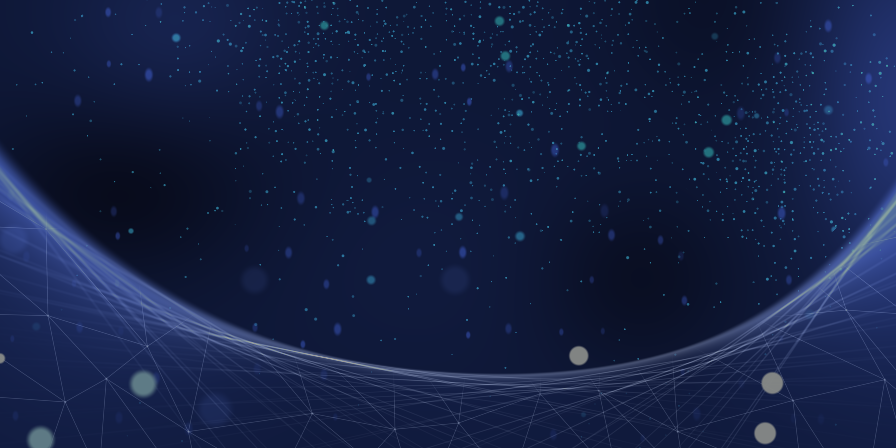
Write a WebGL 1 fragment shader that draws this background.

```glsl
precision highp float;
uniform vec2 u_resolution;

const vec3 NAVY = vec3(0.055, 0.092, 0.215);
const vec3 BLACK_BLUE = vec3(0.027, 0.038, 0.095);
const vec3 ROYAL = vec3(0.16, 0.23, 0.50);
const vec3 TEAL = vec3(0.15, 0.50, 0.54);
const vec3 SILVER = vec3(0.53, 0.54, 0.53);
const vec3 MIST = vec3(0.27, 0.34, 0.56);

float hash(vec2 p) {
  return fract(sin(dot(p, vec2(127.1, 311.7))) * 43758.545);
}

vec2 hash2(vec2 p) {
  return vec2(hash(p), hash(p + 37.3));
}

// Soft elliptical spot
float spot(vec2 p, vec2 center, vec2 size) {
  vec2 q = (p - center) / size;
  return exp(-dot(q, q));
}

float disc(vec2 p, vec2 center, float radius, float blur) {
  return 1.0 - smoothstep(radius - blur, radius + blur, length(p - center));
}

float stroke(float dist, float width) {
  return 1.0 - smoothstep(0.0, width, dist);
}

float segmentDistance(vec2 p, vec2 a, vec2 b) {
  vec2 d = b - a;
  return length(p - a - d * clamp(dot(p - a, d) / dot(d, d), 0.0, 1.0));
}

// Valley curve: height in x, slope in y
vec2 valley(float x) {
  float d = x - 1.12;
  vec2 k = d < 0.0 ? vec2(0.258, 0.102) : vec2(0.305, 0.283);
  return vec2(0.164 + k.x * d * d + k.y * d * d * d * d,
              2.0 * k.x * d + 4.0 * k.y * d * d * d);
}

// One random dot per cell, kept with the given chance
float scatter(vec2 p, float cells, float radius, vec2 stretch, float chance, float seed) {
  vec2 id = floor(p * cells);
  vec2 center = (id + 0.2 + 0.6 * hash2(id + seed)) / cells;
  float size = radius * mix(0.6, 1.2, hash(id + seed + 9.0));
  float dist = length((p - center) / stretch);
  float keep = step(hash(id + seed + 17.0), chance);
  return keep * (1.0 - smoothstep(size * 0.5, size * 1.4, dist))
       * mix(0.35, 1.0, hash(id + seed + 23.0));
}

vec2 meshNode(vec2 id) {
  return id + 0.12 + 0.76 * hash2(id + 5.0);
}

// Jittered lattice: lines in x, nodes in y
vec2 mesh(vec2 p, float cells, float width) {
  vec2 q = p * cells, id = floor(q), result = vec2(0.0);
  for (int j = -1; j <= 1; j++) {
    for (int i = -1; i <= 1; i++) {
      vec2 cell = id + vec2(float(i), float(j));
      vec2 a = meshNode(cell);
      float right = segmentDistance(q, a, meshNode(cell + vec2(1.0, 0.0)));
      float up = segmentDistance(q, a, meshNode(cell + vec2(0.0, 1.0)));
      float cross = segmentDistance(q, a, meshNode(cell + vec2(1.0, -1.0)));
      float nearest = min(right, min(up, cross)) / cells;
      result.x = max(result.x, stroke(nearest, width));
      result.y = max(result.y, stroke(length(q - a) / cells, width * 2.2));
    }
  }
  return result;
}

// Fan of lines tangent to the valley
float tangents(vec2 p, float width) {
  float sum = 0.0;
  for (int i = 0; i < 46; i++) {
    float n = float(i);
    float t = -0.1 + 2.2 * (n + hash(vec2(n, 2.0))) / 46.0;
    vec2 c = valley(t);
    float offset = 0.05 * hash(vec2(n, 8.0));
    float dist = abs(p.y - c.x + offset - c.y * (p.x - t)) / sqrt(1.0 + c.y * c.y);
    sum += stroke(dist, width) * exp(-2.6 * abs(p.x - t)) * mix(0.3, 1.0, hash(vec2(n, 4.0)));
  }
  return sum;
}

vec3 backdrop(vec2 p) {
  vec3 c = NAVY;
  c = mix(c, BLACK_BLUE, 0.9 * spot(p, vec2(0.27, 0.57), vec2(0.30, 0.20)));
  c = mix(c, BLACK_BLUE, 0.7 * spot(p, vec2(1.42, 0.38), vec2(0.22, 0.20)));
  c = mix(c, BLACK_BLUE, 0.5 * spot(p, vec2(1.60, 1.0), vec2(0.24, 0.25)));
  c = mix(c, ROYAL, 0.32 * spot(p, vec2(0.39, 0.95), vec2(0.25, 0.20)));
  c = mix(c, ROYAL, 0.08 * spot(p, vec2(0.95, 0.40), vec2(0.35, 0.25)));
  return mix(c, ROYAL, 0.85 * spot(p, vec2(2.03, 0.78), vec2(0.22, 0.40)));
}

vec3 particles(vec2 p) {
  float density = 0.75 * spot(p, vec2(0.70, 0.94), vec2(0.22, 0.20))
                + 0.60 * spot(p, vec2(1.25, 0.95), vec2(0.28, 0.16))
                + 0.75 * spot(p, vec2(1.76, 0.68), vec2(0.16, 0.22))
                + 0.30 * spot(p, vec2(1.20, 0.68), vec2(0.60, 0.22));
  float dust = scatter(p, 46.0, 0.0030, vec2(1.0), density * 0.65, 1.0)
             + scatter(p + 0.31, 70.0, 0.0022, vec2(1.0), density * 0.6, 3.0);
  float beads = scatter(p, 9.0, 0.009, vec2(1.0), 0.05 + 0.25 * density, 11.0);
  float drops = scatter(p, 10.0, 0.010, vec2(0.75, 1.2), 0.35, 31.0);
  return TEAL * (0.85 * dust + 0.7 * beads) + ROYAL * 0.6 * drops;
}

void main() {
  vec2 p = gl_FragCoord.xy / u_resolution * vec2(2.0, 1.0);
  float pixel = 1.0 / u_resolution.y;
  vec2 curve = valley(p.x);
  float depth = (curve.x - p.y) / sqrt(1.0 + curve.y * curve.y);
  float side = smoothstep(0.35, 1.1, abs(p.x - 1.12));
  float blur = mix(0.003, 0.030, side) + 0.5 * pixel;
  float below = smoothstep(-blur, blur, depth);
  float under = max(depth, 0.0);

  vec3 color = backdrop(p) + particles(p) * (1.0 - 0.7 * below);

  // Faint bokeh
  float haze = disc(p, vec2(1.016, 0.375), 0.030, 0.010)
             + disc(p, vec2(0.568, 0.375), 0.028, 0.010)
             + disc(p, vec2(0.480, 0.085), 0.035, 0.012)
             + disc(p, vec2(0.030, 0.465), 0.030, 0.010);
  color += MIST * 0.13 * haze;

  // Glowing ribbon and veil below the valley
  color += ROYAL * below * (0.10 + 0.40 * side) * exp(-under / 0.22);
  vec3 ribbonColor = mix(SILVER * 0.75, MIST, side);
  color += ribbonColor * 0.72 * below * exp(-under / mix(0.010, 0.075, side));

  // Woven strands and network
  float width = max(mix(0.0022, 0.0075, side * exp(-under * 5.0)), pixel);
  float weave = tangents(p, width) * mix(0.50, 0.26, side);
  vec2 net = mesh(p, 5.5, max(0.0018, 0.8 * pixel));
  color += mix(SILVER, MIST, 0.5 * side) * below * min(weave, 0.8);
  color += SILVER * below * smoothstep(0.0, 0.08, depth) * (0.24 * net.x + 0.45 * net.y);

  // Bright discs
  float teal = disc(p, vec2(1.115, 0.953), 0.010, 0.004)
             + disc(p, vec2(1.128, 0.875), 0.010, 0.004)
             + disc(p, vec2(1.622, 0.732), 0.011, 0.004)
             + disc(p, vec2(1.582, 0.660), 0.011, 0.004)
             + disc(p, vec2(1.298, 0.674), 0.009, 0.004)
             + disc(p, vec2(0.724, 0.943), 0.009, 0.004);
  color = mix(color, TEAL, 0.85 * min(teal, 1.0));
  float soft = disc(p, vec2(0.320, 0.143), 0.028, 0.008)
             + disc(p, vec2(0.091, 0.018), 0.028, 0.008);
  color = mix(color, vec3(0.40, 0.52, 0.55), 0.9 * soft);
  float pale = disc(p, vec2(1.292, 0.206), 0.021, 0.003)
             + disc(p, vec2(1.724, 0.145), 0.024, 0.003)
             + disc(p, vec2(1.708, 0.033), 0.024, 0.003)
             + disc(p, vec2(0.0, 0.200), 0.011, 0.003);
  color = mix(color, SILVER, 0.95 * pale);

  gl_FragColor = vec4(min(color, vec3(0.62)), 1.0);
}
```
